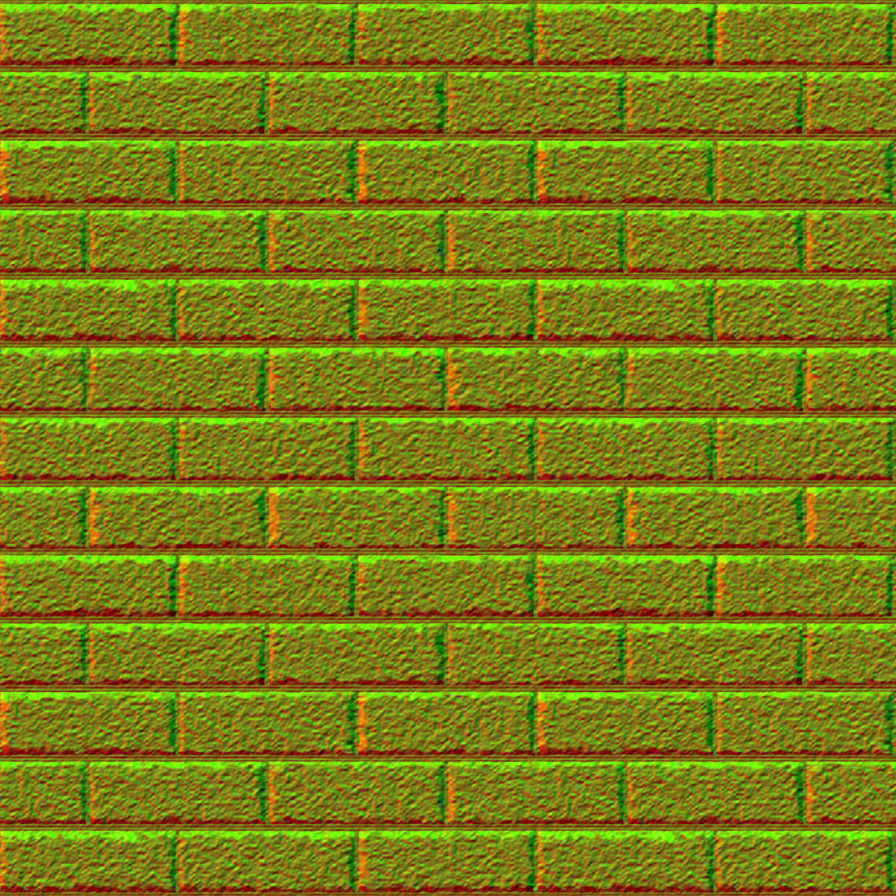
Give the GLSL for this texture map, as a Shadertoy shader.

```glsl
// Running-bond brick wall shown as red/green surface slopes with rough stone grain.

const vec2 BRICKS = vec2(5.0, 13.0);      // bricks across and down the canvas
const vec2 TILE = vec2(3.0, 8.0);         // bricks before the wear repeats
const vec2 ORIGIN = vec2(-0.01, 0.005);   // joint offset, in bricks
const vec2 JOINT = vec2(0.0019, 0.0036);  // half widths of the mortar joints
const float LEFT_BEVEL = 0.0078;
const float RIGHT_BEVEL = 0.0062;
const float TOP_BEVEL = 0.0066;
const float BOTTOM_BEVEL = 0.0058;
const float BEVEL_SLOPE = 0.43;
const float EDGE_WOBBLE = 0.0030;
const float ROW_JITTER = 0.035;
const float STRIPE_PITCH = 0.0046;        // ridges along the bed joints
const vec2 GRAIN_SLOPE = vec2(0.56, 0.50);
const float GRAIN_STEP = 0.0019;
const vec2 COARSE_CELLS = vec2(104.0, 140.0);
const vec2 FINE_CELLS = vec2(184.0, 226.0);
const vec2 WEAR_CELLS = vec2(54.0, 64.0);
const vec2 CHIP_CELLS = vec2(96.0, 110.0);
const vec2 BED_CELLS = vec2(22.0, 150.0);
const vec3 FLAT_COLOR = vec3(0.48, 0.49, 0.10);

float hash(vec2 p) {
    return fract(sin(dot(p, vec2(127.1, 311.7))) * 43758.5453);
}

// Value noise that wraps after the given number of cells
float wrapNoise(vec2 p, vec2 cells) {
    vec2 i = floor(p);
    vec2 f = p - i;
    f = f * f * (3.0 - 2.0 * f);
    vec2 a = mod(i, cells);
    vec2 b = mod(i + 1.0, cells);
    return mix(mix(hash(a), hash(vec2(b.x, a.y)), f.x),
               mix(hash(vec2(a.x, b.y)), hash(b), f.x), f.y);
}

float stoneHeight(vec2 t) {
    return wrapNoise(t * COARSE_CELLS, COARSE_CELLS)
         + 0.7 * wrapNoise(t * FINE_CELLS, FINE_CELLS);
}

vec2 stoneSlope(vec2 t) {
    vec2 e = vec2(GRAIN_STEP, 0.0);
    return vec2(stoneHeight(t + e.xy) - stoneHeight(t - e.xy),
                stoneHeight(t + e.yx) - stoneHeight(t - e.yx));
}

// Strip that starts at the brick edge and fades towards the face
float bevel(float dist, float width, float soft) {
    return smoothstep(-soft, soft, dist)
         * (1.0 - smoothstep(0.45 * width, 1.25 * width, dist));
}

void mainImage(out vec4 fragColor, in vec2 fragCoord) {
    vec2 uv = fragCoord / iResolution.xy;
    float soft = max(0.0013, 0.6 / iResolution.y);

    // Brick grid, counted from the top left
    vec2 p = vec2(uv.x, 1.0 - uv.y) * BRICKS - ORIGIN;
    vec2 t = p / TILE;
    float joint = round(p.y);
    p.y -= ROW_JITTER * (hash(vec2(7.0, mod(joint, TILE.y))) - 0.5);
    p.x += 0.5 * mod(floor(p.y), 2.0);
    vec2 id = mod(floor(p), TILE);
    vec2 local = fract(p);

    // Distances inside the ragged brick edges
    float wear = wrapNoise(t * WEAR_CELLS, WEAR_CELLS);
    float chips = wrapNoise(t * CHIP_CELLS, CHIP_CELLS);
    vec2 inset = JOINT + EDGE_WOBBLE * (mix(wear, chips, 0.5) - 0.4) * vec2(1.0, 0.6);
    vec2 nearEdge = local / BRICKS - inset;
    vec2 farEdge = (1.0 - local) / BRICKS - inset;
    vec2 inside = smoothstep(-soft, soft, min(nearEdge, farEdge));
    float face = inside.x * inside.y;

    // Broken bevels, varied from brick to brick; the sides yield to top and bottom
    float ragged = mix(0.35, 1.75, mix(wear, chips, 0.6));
    float strength = mix(0.55, 1.3, mix(wear, chips, 0.5));
    float sideWear = mix(0.65, 1.1, hash(id + 3.0));
    float topWear = mix(0.75, 1.2, hash(id + 11.0));
    float left = bevel(nearEdge.x, LEFT_BEVEL * sideWear * ragged, soft);
    float right = bevel(farEdge.x, RIGHT_BEVEL * ragged, soft);
    float top = bevel(nearEdge.y, TOP_BEVEL * topWear * ragged, soft)
              + 0.35 * chips * bevel(nearEdge.y, 2.2 * TOP_BEVEL, soft);
    float bottom = bevel(farEdge.y, BOTTOM_BEVEL * topWear * ragged, soft);
    vec2 rise = vec2(left * sideWear - right, top - bottom);
    rise.x *= 1.0 - 0.6 * min(abs(rise.y), 1.0);
    vec2 slope = BEVEL_SLOPE * strength * rise * inside.yx;
    slope.y -= 0.06 * right * inside.y;

    // Rough face, smoother on the bevels and in the bed joints
    float rough = mix(0.45, 1.0, inside.y) * (1.0 - 0.2 * min(length(rise), 1.0));
    slope += stoneSlope(t) * GRAIN_SLOPE * rough;

    // Uneven ridges in the bed joints, plain upright joints
    float bed = wrapNoise(t * BED_CELLS, BED_CELLS);
    float across = (p.y - round(p.y)) / BRICKS.y;
    float ridge = mix(0.06, 0.26, bed) * sin(6.2832 * across / STRIPE_PITCH) - 0.10;
    slope.y += ridge * (1.0 - inside.y);
    slope.x -= 0.05 * (1.0 - inside.x) * inside.y;

    // Slopes to colour, with a few bluish specks on the face
    float speck = smoothstep(0.75, 1.0, wrapNoise(t.yx * FINE_CELLS, FINE_CELLS));
    vec3 color = FLAT_COLOR + vec3(slope, -0.14 * length(slope));
    color.b += 0.18 * speck * face;
    fragColor = vec4(clamp(color, 0.0, 1.0), 1.0);
}
```
